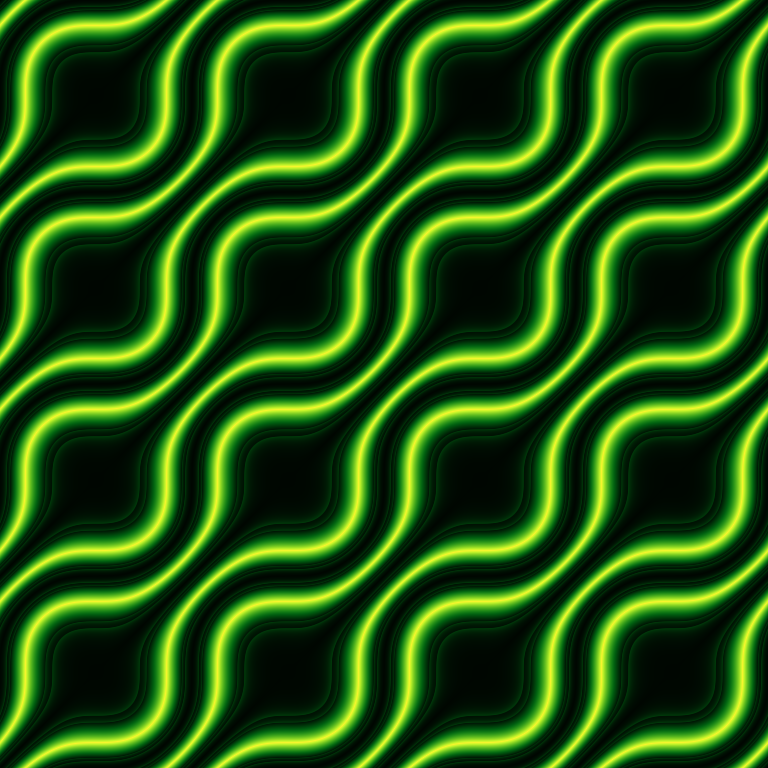
Write a Shadertoy shader that draws this pattern.

```glsl
const float TAU = 6.2831853;
const float REPEATS = 4.0;

// Bends an evenly rising coordinate so that it stalls halfway through each repeat
float stall(float x) {
    return x + sin(TAU * x) / TAU;
}

// Distance from the nearest ribbon core: 0 on the core, 1 midway between cores
float ribbonDistance(float phase) {
    return 2.0 * abs(fract(2.0 * phase) - 0.5);
}

// Fine contour with a crisp inner edge and an outward fade
float rim(float dist, float edge, float fade, float blur) {
    float inside = smoothstep(-0.5 * blur, 0.5 * blur, dist - edge);
    return inside * exp(-max(dist - edge, 0.0) / fade);
}

// Yellow core falling through green into near black
vec3 ribbonColor(float dist, float rims) {
    float core = max(1.0 - dist / 0.58, 0.0);
    float heat = pow(max(1.0 - dist / 0.42, 0.0), 1.6);
    float green = 0.9 * core + 0.13 * (1.0 - dist) + 0.02 + rims;
    return vec3(0.97 * heat, min(green, 0.96), 0.17 * green);
}

void mainImage(out vec4 fragColor, in vec2 fragCoord) {
    vec2 cell = REPEATS * fragCoord / iResolution.xy;

    // Diagonal waves from two bent axes
    float phase = stall(cell.x) - stall(cell.y);
    float dist = ribbonDistance(phase);
    float blur = max(4.0 * fwidth(phase), 0.001);

    // Two fine contours on either side of each ribbon
    float rims = 0.17 * rim(dist, 0.58, 0.05, blur)
               + 0.17 * rim(dist, 0.72, 0.08, blur);

    fragColor = vec4(ribbonColor(dist, rims), 1.0);
}
```
